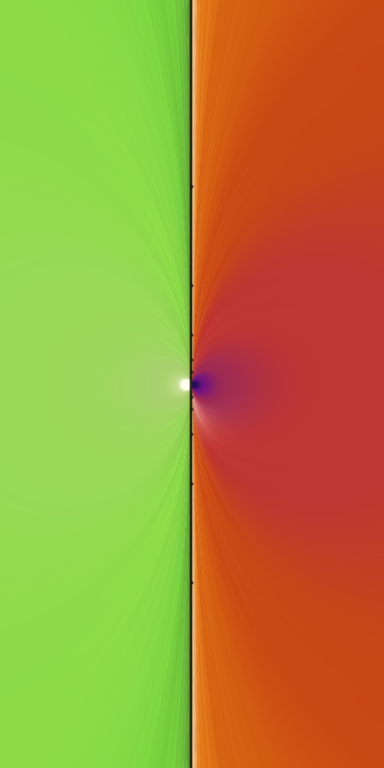
Write a Shadertoy shader that draws this background.

```glsl
// Two fields of colour, green and red, meet at a dark vertical seam.
// Circles tangent to the seam at the centre, levels of x / r^2, set the hue;
// hashed noise along those levels draws the fine curved streaks.

float hash(float n) {
    n = fract(n * 0.1031);
    n *= n + 33.33;
    return fract(n * (n + n));
}

float noise(float x) {
    float f = fract(x);
    return mix(hash(floor(x)), hash(floor(x) + 1.0), f * f * (3.0 - 2.0 * f));
}

vec3 greenSide(float level, float seam) {
    vec3 c = mix(vec3(0.47, 0.84, 0.24), vec3(0.55, 0.86, 0.28), smoothstep(-4.0, -1.2, level));
    c = mix(c, vec3(0.61, 0.85, 0.35), smoothstep(-1.0, 1.5, level));
    c = mix(c, vec3(0.66, 0.82, 0.43), smoothstep(1.5, 3.5, level));
    c = mix(c, vec3(0.76, 0.86, 0.54), smoothstep(3.5, 4.8, level));
    c = mix(c, vec3(1.0, 1.0, 0.94), smoothstep(4.6, 5.4, level));
    // Shadow gathering towards the seam
    float shade = 0.52 * exp(-seam / 0.014) + 0.12 * exp(-seam / 0.045);
    return mix(c, vec3(0.22, 0.25, 0.18), shade * (1.0 - smoothstep(3.5, 5.0, level)));
}

vec3 redSide(float level, float seam) {
    vec3 c = mix(vec3(0.88, 0.46, 0.09), vec3(0.83, 0.37, 0.07), smoothstep(-5.0, -2.8, level));
    c = mix(c, vec3(0.79, 0.28, 0.08), smoothstep(-2.8, -1.0, level));
    c = mix(c, vec3(0.75, 0.21, 0.20), smoothstep(-0.8, 0.9, level));
    c = mix(c, vec3(0.63, 0.17, 0.32), smoothstep(1.5, 3.4, level));
    c = mix(c, vec3(0.44, 0.08, 0.50), smoothstep(3.3, 5.0, level));
    c = mix(c, vec3(0.15, 0.05, 0.36), smoothstep(4.9, 6.3, level));
    // Warm light gathering towards the seam
    float outer = 1.0 - smoothstep(1.5, 3.5, level);
    c = mix(c, vec3(0.92, 0.50, 0.14), 0.5 * outer * exp(-seam / 0.035));
    return mix(c, vec3(0.96, 0.80, 0.58), outer * exp(-pow(seam / 0.013, 2.0)));
}

void mainImage(out vec4 fragColor, in vec2 fragCoord) {
    vec2 p = (fragCoord - 0.5 * iResolution.xy) / iResolution.x + vec2(0.001, 0.002);
    float px = 1.0 / iResolution.x;
    float r = max(length(p), 0.001);
    float ax = max(abs(p.x), 0.0004);
    float level = log2(ax / (r * r));
    float seam = ax / sqrt(r);

    // Streaks follow the tangent circles and fade away from the seam
    float streak = 0.6 * noise(level * 5.0 + 40.0) + 0.4 * noise(level * 13.0 + 90.0) - 0.5;
    streak *= exp(-seam / 0.09) * smoothstep(0.5, 4.0, ax / px);
    streak *= 1.0 - smoothstep(2.5, 4.0, level);

    vec3 green = greenSide(level, seam) * (1.0 + 0.22 * streak);
    vec3 red = redSide(level, seam) + vec3(0.10, 0.17, 0.10) * streak;

    // Pale plume curling below the centre on the red side
    float plume = smoothstep(0.012, 0.04, -p.y) * (1.0 - smoothstep(0.05, 0.20, -p.y));
    plume *= smoothstep(-0.8, 1.2, level) * (1.0 - smoothstep(1.8, 3.6, level));
    plume *= 0.45 + 0.55 * noise(level * 6.0 + 17.0);
    red = mix(red, vec3(0.98, 0.86, 0.86), 0.8 * plume * exp(-ax / 0.045));

    vec3 col = mix(green, red, smoothstep(-px, px, p.x));

    // Dark seam, with small beads at distances that halve towards the centre
    float line = 1.0 - smoothstep(0.0015, 0.0015 + 1.5 * px, abs(p.x + 0.0015));
    col = mix(col, vec3(0.09, 0.10, 0.05), 0.88 * line);
    for (int i = 0; i < 5; i++) {
        vec2 bead = vec2(p.x - 0.001, abs(p.y) - 0.516 * exp2(-float(i)));
        float dotMask = 1.0 - smoothstep(0.001, 0.001 + 1.5 * px, length(bead) - 0.001);
        col = mix(col, vec3(0.10, 0.05, 0.03), 0.7 * dotMask);
    }

    fragColor = vec4(clamp(col, 0.0, 1.0), 1.0);
}
```
